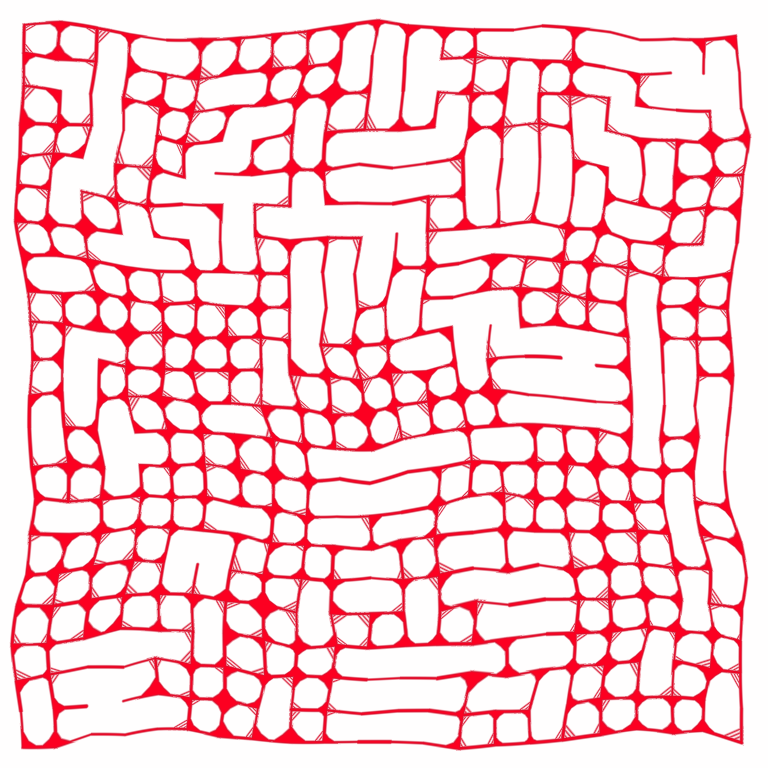
Reproduce this pattern procedurally as a three.js fragment shader.

```glsl
// Wavy red net of merged square cells with webbed, partly hatched corners on white.
varying vec2 vUv;

const vec3 PAPER = vec3(1.0, 0.995, 0.995);
const vec3 INK = vec3(0.99, 0.0, 0.13);
const vec3 INK_RIM = vec3(0.84, 0.06, 0.17);
const float CELLS = 21.0;              // cells along each side
const float CELL = 0.044;              // cell size on the canvas
const vec2 ORIGIN = vec2(0.034, 0.036);
const float WARP = 0.011;              // large waves of the net
const float JITTER = 0.2;              // shift of the nodes, in cells
const vec2 PATCH = vec2(4.0, 3.0);     // cells in a patch of long bars
const float ROW_SHARE = 0.2;           // patches of lying bars
const float COLUMN_SHARE = 0.13;       // patches of standing bars
const float GAP = 0.13;                // chance of a missing wall elsewhere
const float HATCH_SHARE = 0.3;         // corners drawn as chords
const float HATCH_STEP = 0.085;
const float SOFT = 0.0014;

float hash(vec2 p) {
  return fract(sin(dot(p, vec2(127.1, 311.7))) * 43758.5453);
}

vec2 node(vec2 n) {
  return n + JITTER * (vec2(hash(n + 3.7), hash(n + 9.2)) - 0.5);
}

vec2 patchOf(vec2 cell) {
  float row = floor(cell.y / PATCH.y);
  float shift = floor(PATCH.x * hash(vec2(row, 5.0)));
  return vec2(floor((cell.x + shift) / PATCH.x), row);
}

// 1 where a wall starts at node n and runs right (up = 0) or up (up = 1)
float wall(vec2 n, float up) {
  vec2 side = vec2(up, 1.0 - up);
  float across = dot(n, side);
  float along = dot(n, side.yx);
  if (along < -0.5 || along > CELLS - 0.5) return 0.0;
  if (across < -0.5 || across > CELLS + 0.5) return 0.0;
  if (across < 0.5 || across > CELLS - 0.5) return 1.0;
  float gap = GAP;
  vec2 home = patchOf(n);
  if (distance(home, patchOf(n - side)) < 0.5) {
    float kind = hash(home + 41.3);
    if (kind < ROW_SHARE) gap = mix(0.05, 0.88, up);
    else if (kind < ROW_SHARE + COLUMN_SHARE) gap = mix(0.8, 0.05, up);
  }
  if (up < 0.5 && along > CELLS - 1.5) gap = 0.6;   // tall cells at the right rim
  return step(gap, hash(n + 17.3 + 31.0 * up));
}

float segment(vec2 q, vec2 b) {
  return length(q - b * clamp(dot(q, b) / dot(b, b), 0.0, 1.0));
}

// Signed distance to the chord that cuts the corner at the given legs
float chord(vec2 c, vec2 legs) {
  return (dot(c, 1.0 / legs) - 1.0) / length(1.0 / legs);
}

// Web in one corner; c runs along its two walls
float web(vec2 c, float size, float seed) {
  float legA = mix(0.24, 0.54, size);
  float legB = legA * mix(0.5, 0.85, fract(seed * 7.31));
  float bound = max(-c.x, -c.y) - 0.05;
  float cutA = chord(c, vec2(legA, legB));
  float cutB = chord(c, vec2(legB, legA));
  if (seed < HATCH_SHARE) {
    float cut = seed < 0.5 * HATCH_SHARE ? cutA : cutB;
    float lines = abs(mod(cut + 0.5 * HATCH_STEP, HATCH_STEP) - 0.5 * HATCH_STEP) - 0.018;
    return max(max(lines, cut - 0.02), bound);
  }
  return max(min(cutA, cutB), bound);
}

float net(vec2 p) {
  float d = 1.0;
  vec2 base = floor(p);
  for (int k = 0; k < 16; k++) {
    // four nodes around the cell, four quadrants at each
    float f = float(k);
    vec2 n = base + mod(floor(vec2(f, f / 2.0)), 2.0);
    vec2 s = 2.0 * mod(floor(vec2(f / 4.0, f / 8.0)), 2.0) - 1.0;
    vec2 startH = n + vec2(min(s.x, 0.0), 0.0);
    vec2 startV = n + vec2(0.0, min(s.y, 0.0));
    vec2 a = node(n);
    vec2 h = node(n + vec2(s.x, 0.0)) - a;
    vec2 v = node(n + vec2(0.0, s.y)) - a;
    vec2 q = p - a;
    float hasH = wall(startH, 0.0);
    float hasV = wall(startV, 1.0);
    if (hasH > 0.5) d = min(d, segment(q, h) - mix(0.032, 0.058, hash(startH + 2.1)));
    if (hasV > 0.5) d = min(d, segment(q, v) - mix(0.032, 0.058, hash(startV + 6.4)));
    if (hasH * hasV > 0.5) {
      vec2 c = vec2(q.x * v.y - q.y * v.x, h.x * q.y - h.y * q.x) / (h.x * v.y - h.y * v.x);
      float seed = hash(n + 0.31 * s + 23.0);
      d = min(d, web(c, 0.5 * (hash(n + 71.0) + fract(seed * 13.7)), seed));
    }
  }
  return d * CELL;
}

void main() {
  vec2 uv = vUv;
  vec2 waves = sin(uv.yx * vec2(9.0, 10.5) + uv * 3.0 + vec2(0.6, 2.1));
  waves += 0.4 * sin(uv.yx * vec2(23.0, 19.0) - uv * 5.0 + vec2(4.0, 1.2));
  float d = net((uv + WARP * waves - ORIGIN) / CELL);
  vec3 ink = mix(INK, INK_RIM, smoothstep(-0.0025, -0.0005, d));
  gl_FragColor = vec4(mix(PAPER, ink, 1.0 - smoothstep(-SOFT, SOFT, d)), 1.0);
}
```
